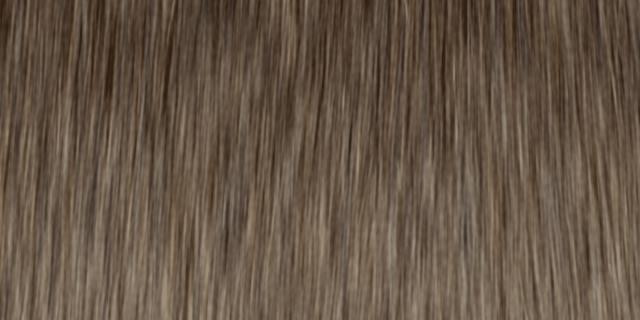
Give the GLSL for this texture, as a WebGL 1 fragment shader.

```glsl
precision highp float;
// Straight brown hair hanging in fine, nearly vertical strands, darker at the top.
// Stretched gradient noise gives the dense body of hair; scattered tapered
// strands add dark gaps, pale highlights and a few stray crossing hairs.

uniform vec2 u_resolution;

#define STRAND_DENSITY 88.0
#define STRAND_CONTRAST 1.0
#define TOP_TONE 0.36
#define BOTTOM_TONE 0.77
#define LEAN 0.06
#define GAP_DEPTH 0.34
#define SHINE 0.32
#define GRAIN 0.17
#define HUE_SHIFT 0.03
#define DARK_BROWN vec3(0.22, 0.16, 0.11)
#define MID_BROWN vec3(0.375, 0.308, 0.25)
#define PALE_BROWN vec3(0.53, 0.47, 0.40)

float hash(vec2 p) {
  vec3 q = fract(vec3(p.xyx) * 0.1031);
  q += dot(q, q.yzx + 33.33);
  return fract((q.x + q.y) * q.z);
}

float cornerSlope(vec2 cell, vec2 offset) {
  float angle = 6.2832 * hash(cell);
  return dot(vec2(cos(angle), sin(angle)), offset);
}

float gradientNoise(vec2 p) {
  vec2 cell = floor(p);
  vec2 f = fract(p);
  vec2 u = f * f * f * (f * (f * 6.0 - 15.0) + 10.0);
  vec2 e = vec2(1.0, 0.0);
  float low = mix(cornerSlope(cell, f), cornerSlope(cell + e.xy, f - e.xy), u.x);
  float high = mix(cornerSlope(cell + e.yx, f - e.yx), cornerSlope(cell + e.xx, f - e.xx), u.x);
  return mix(low, high, u.y);
}

// Noise drawn out along a slanted direction
float fibres(vec2 p, float across, float along, float slant, float seed) {
  return gradientNoise(vec2((p.x + slant * (p.y - 0.5)) * across + 7.0 * seed, p.y * along + seed));
}

// Coverage by separate tapered strands, one in each column
float strands(vec2 p, float density, float width, float reach, float tilt, float seed) {
  float column = floor(p.x * density);
  float cover = 0.0;
  for (int i = -1; i <= 1; i++) {
    float id = column + float(i);
    float place = hash(vec2(id + 50.0, seed));
    float middle = 1.3 * hash(vec2(id + 50.0, seed + 7.3)) - 0.15;
    float slope = tilt * (2.0 * hash(vec2(id + 50.0, seed + 13.7)) - 1.0);
    float vary = hash(vec2(id + 50.0, seed + 21.1));
    float rise = p.y - middle;
    float across = abs(p.x - (id + 0.2 + 0.6 * place) / density - slope * rise);
    float halfWidth = width * (0.6 + 0.7 * vary) + 0.6 / u_resolution.y;
    float halfLength = reach * (0.4 + 0.6 * place);
    float body = 1.0 - smoothstep(0.2 * halfWidth, halfWidth, across);
    float taper = 1.0 - smoothstep(0.5 * halfLength, halfLength, abs(rise));
    cover = max(cover, body * taper * (0.25 + 0.75 * vary));
  }
  return cover;
}

void main() {
  vec2 p = gl_FragCoord.xy / u_resolution.y;

  // Comb direction: leans one way on the left and the other on the right
  vec2 hair = p;
  hair.x -= LEAN * mix(1.0, -1.2, smoothstep(1.0, 1.9, p.x)) * (p.y - 0.5);
  hair.x += 0.006 * gradientNoise(p * vec2(7.0, 2.0) + 11.0);

  // Dense body of hair; layers slant apart so that strands cross and break up
  float fibre = 0.12 * fibres(hair, STRAND_DENSITY * 0.25, 1.3, 0.0, 3.7);
  fibre += 0.36 * fibres(hair, STRAND_DENSITY * 0.55, 2.3, 0.01, 19.2);
  fibre += 0.44 * fibres(hair, STRAND_DENSITY * 0.8, 3.1, 0.05, 37.4);
  fibre += 0.44 * fibres(hair, STRAND_DENSITY, 3.7, -0.05, 51.6);
  fibre += 0.34 * fibres(hair, STRAND_DENSITY * 1.3, 5.3, 0.0, 73.1);

  // Overall shade from dark top to pale bottom
  float shade = mix(BOTTOM_TONE, TOP_TONE, smoothstep(0.05, 0.98, p.y));
  shade += 0.08 * gradientNoise(p * vec2(3.0, 2.0) + 5.3);
  float tone = shade + STRAND_CONTRAST * fibre;

  // Shadow gaps and lit strands
  tone -= GAP_DEPTH * strands(hair, 25.0, 0.0055, 0.34, 0.06, 3.0);
  tone -= GAP_DEPTH * 0.8 * strands(hair, 39.0, 0.004, 0.22, 0.05, 41.0);
  tone += SHINE * strands(hair, 23.0, 0.0055, 0.34, 0.07, 83.0);
  tone += SHINE * 0.9 * strands(hair, 37.0, 0.004, 0.20, 0.06, 127.0);
  tone += SHINE * 0.9 * strands(hair, 9.0, 0.0035, 0.30, 0.18, 169.0);
  tone += SHINE * 0.9 * strands(hair, 15.0, 0.004, 0.06, 0.12, 211.0);

  // Short flecks that roughen the strands along their length
  tone += GRAIN * gradientNoise(hair * vec2(95.0, 42.0) + 130.0);
  tone += GRAIN * gradientNoise(hair * vec2(80.0, 17.0) + 270.0);

  // Brown ramp with a slight warm or cool drift between strands
  tone = clamp(tone, -0.1, 1.25);
  vec3 color = tone < 0.5 ? mix(DARK_BROWN, MID_BROWN, tone * 2.0)
                          : mix(MID_BROWN, PALE_BROWN, tone * 2.0 - 1.0);
  float warmth = fibres(hair, STRAND_DENSITY * 0.4, 1.6, 0.0, 91.0);
  color += HUE_SHIFT * warmth * vec3(0.8, 0.0, -1.0);
  gl_FragColor = vec4(color, 1.0);
}
```
